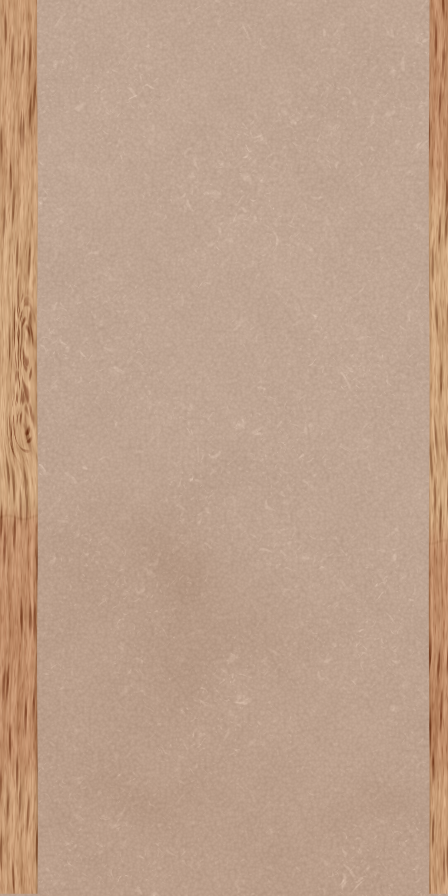
Give the GLSL for this texture, as a Shadertoy shader.

```glsl
vec2 hash2(vec2 p) {
    vec3 q = fract(p.xyx * vec3(0.1031, 0.1030, 0.0973));
    q += dot(q, q.yzx + 33.33);
    return fract((q.xx + q.yz) * q.zy);
}

// Distance to the nearest jittered cell point
float cellular(vec2 p) {
    vec2 cell = floor(p), f = fract(p);
    float nearest = 2.0;
    for (int y = -1; y <= 1; y++)
    for (int x = -1; x <= 1; x++) {
        vec2 o = vec2(x, y);
        nearest = min(nearest, length(o + hash2(cell + o + 50.0) - f));
    }
    return nearest;
}

// Soft, slowly varying sum of warped sines, about -1 to 1
float clouds(vec2 p) {
    float sum = 0.0, amp = 0.5;
    for (int i = 0; i < 4; i++) {
        p += 0.6 * sin(p.yx * 1.3 + float(i));
        sum += amp * sin(p.x) * sin(p.y + 1.7);
        p = mat2(1.5, 1.1, -1.1, 1.5) * p + 2.3;
        amp *= 0.6;
    }
    return sum;
}

// Short, randomly turned and bent pale flakes
float flakes(vec2 p, float density) {
    p += 0.25 * sin(p.yx * 2.7 + 1.3 * sin(p * 1.9));
    vec2 cell = floor(p), f = fract(p);
    float cover = 0.0;
    for (int y = -1; y <= 1; y++)
    for (int x = -1; x <= 1; x++) {
        vec2 o = vec2(x, y), h = hash2(cell + o + 90.0), k = hash2(cell + o + 217.0);
        vec2 d = o + h - f;
        float a = 6.283 * k.x;
        d = mat2(cos(a), -sin(a), sin(a), cos(a)) * d;
        d.y += 0.5 * d.x * d.x;
        float r = length(d * vec2(1.5 + 2.0 * h.x, 3.0 + 3.0 * h.y));
        cover = max(cover, step(k.y, density) * (0.35 + 0.65 * h.y) * smoothstep(1.0, 0.25, r));
    }
    return cover;
}

float blob(vec2 p, vec2 centre, vec2 size) {
    vec2 d = (p - centre) / size;
    return exp(-dot(d, d));
}

vec3 stone(vec2 p) {
    vec3 col = mix(vec3(0.727, 0.615, 0.537), vec3(0.746, 0.645, 0.573), smoothstep(0.2, 1.4, p.y + 0.4 * p.x));
    col += 0.009 * clouds(p * 7.0) + 0.010 * clouds(p * 31.0 + 4.0);

    // Damp stains
    vec2 w = p + 0.03 * vec2(sin(p.y * 17.0), sin(p.x * 21.0)) + 0.012 * clouds(p * 25.0);
    float stain = blob(w, vec2(0.40, 0.76), vec2(0.08, 0.12)) + 0.6 * blob(w, vec2(0.44, 0.54), vec2(0.10, 0.15))
        + 0.5 * blob(w, vec2(0.20, 0.72), vec2(0.20, 0.18)) + 0.5 * blob(w, vec2(0.31, 0.22), vec2(0.15, 0.06))
        + 0.5 * blob(w, vec2(0.60, 0.58), vec2(0.10, 0.09)) + 0.5 * blob(w, vec2(0.84, 0.19), vec2(0.08, 0.05));
    col -= stain * vec3(0.031, 0.037, 0.041);

    // Fine grit, then scattered flakes in patches
    col += 0.045 * (0.5 - cellular(p * 135.0)) + 0.030 * (cellular(p * 88.0 + 5.0) - 0.5);
    float patches = clamp(0.65 + 0.7 * clouds(p * 11.0 + 2.0), 0.3, 1.1);
    float pale = 0.55 * flakes(p * 85.0, 0.45) + 0.75 * flakes(p * 52.0 + 11.0, 0.35) + 0.8 * flakes(p * 30.0 + 7.0, 0.25);
    pale += 0.9 * flakes(p * 24.0 + 3.0, 0.5) * (blob(p, vec2(0.48, 1.52), vec2(0.14, 0.12)) + blob(p, vec2(0.62, 1.74), vec2(0.16, 0.10)));
    return col + pale * patches * vec3(0.080, 0.083, 0.083);
}

vec3 wood(vec2 p, float side) {
    // Pale middle board, redder boards above and below
    float pale = mix(smoothstep(0.82, 0.88, p.y) * (1.0 - 0.4 * smoothstep(1.4, 1.7, p.y)),
                     smoothstep(0.76, 0.86, p.y) * smoothstep(1.68, 1.48, p.y), side);
    pale = max(pale, 0.6 * smoothstep(0.33, 0.22, p.y));
    vec3 col = mix(vec3(0.745, 0.55, 0.41), vec3(0.80, 0.64, 0.485), pale);

    // Grain bends around the knots on the left board
    float knots = (1.0 - side) * (blob(p, vec2(0.054, 1.22), vec2(0.026, 0.13)) + 0.8 * blob(p, vec2(0.045, 1.04), vec2(0.035, 0.07)));
    float x = p.x + 0.006 * sin(p.y * 5.0 + 1.0) + 0.002 * sin(p.y * 19.0) + 0.016 * knots;
    float streaks = cellular(vec2(x * 120.0, p.y * 5.0 + side * 9.0));
    float fibres = cellular(vec2(x * 210.0, p.y * 24.0));
    float bands = sin(x * 190.0 + 2.0 * sin(p.y * 3.0)) + 0.6 * sin(x * 410.0 + sin(p.y * 7.0));
    col += vec3(0.10, 0.12, 0.12) * (0.45 - streaks) + 0.10 * (0.45 - fibres) + 0.018 * bands;

    // Thin tapering cracks, short pores and broken reddish knot figure
    float crack = smoothstep(0.26, 0.06, cellular(vec2(x * 62.0 + 3.0, p.y * 4.5 + side * 3.0)));
    float pores = smoothstep(0.30, 0.08, cellular(vec2(x * 130.0, p.y * 20.0 + 5.0)));
    float figure = smoothstep(0.45, 0.12, cellular(vec2(x * 85.0 + 6.0 * knots, p.y * 17.0 + x * 40.0)));
    col -= crack * vec3(0.19, 0.21, 0.19) + 0.5 * pores * vec3(0.10, 0.12, 0.11);
    col -= figure * smoothstep(0.2, 0.7, knots) * vec3(0.21, 0.25, 0.22);

    // Butt joint
    float seam = mix(0.845, 0.79, side) + 0.004 * sin(p.x * 90.0);
    return col - 0.04 * smoothstep(0.006, 0.0, abs(p.y - seam));
}

void mainImage(out vec4 fragColor, in vec2 fragCoord) {
    vec2 p = fragCoord / iResolution.x;
    float px = 0.75 / iResolution.x;
    float left = 0.0835 + 0.0008 * sin(p.y * 9.0), right = 0.958 + 0.0008 * sin(p.y * 7.0);
    float side = step(0.5, p.x);
    float edge = max(left - p.x, p.x - right);
    float board = smoothstep(-px, px, edge) * smoothstep(0.005 - px, 0.005 + px, p.y);

    vec3 boards = wood(p, side);
    boards -= 0.14 * smoothstep(0.006, 0.0, edge) * (0.4 + 0.6 * smoothstep(0.95, 0.75, p.y));
    vec3 col = mix(stone(p), boards, board);
    fragColor = vec4(clamp(col, 0.0, 1.0), 1.0);
}
```
